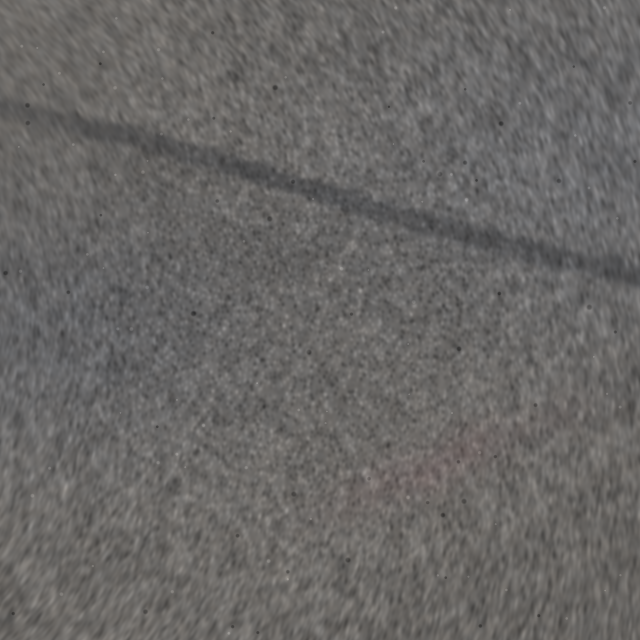
This texture is drawn by a three.js fragment shader. Its source:

```glsl
// Worn grey asphalt with smeared grain, a dark diagonal seam and a faint reddish stain.
varying vec2 vUv;

float hash(vec2 p) {
  vec3 q = fract(vec3(p.xyx) * 0.1031);
  q += dot(q, q.yzx + 33.33);
  return fract((q.x + q.y) * q.z);
}

vec2 hash2(vec2 p) {
  return vec2(hash(p + 17.3), hash(p + 71.9));
}

float valueNoise(vec2 p) {
  vec2 cell = floor(p);
  vec2 f = fract(p);
  f = f * f * (3.0 - 2.0 * f);
  float low = mix(hash(cell), hash(cell + vec2(1.0, 0.0)), f.x);
  float high = mix(hash(cell + vec2(0.0, 1.0)), hash(cell + 1.0), f.x);
  return mix(low, high, f.y);
}

// Signed cloud noise, centred on zero
float clouds(vec2 p) {
  float sum = 0.0;
  float weight = 0.5;
  for (int i = 0; i < 4; i++) {
    sum += weight * (valueNoise(p) - 0.5);
    p = mat2(0.8, 0.6, -0.6, 0.8) * p * 2.0 + 5.7;
    weight *= 0.5;
  }
  return sum;
}

// Sum of oriented soft grains, scaled to unit variance
float grain(vec2 p, vec2 along, float stretch) {
  vec2 cell = floor(p);
  vec2 across = vec2(-along.y, along.x);
  vec2 radius = vec2(0.36 * stretch, 0.36);
  float sum = 0.0;
  for (int y = -2; y <= 2; y++) {
    for (int x = -2; x <= 2; x++) {
      vec2 id = cell + vec2(float(x), float(y));
      vec2 d = p - id - hash2(id);
      vec2 local = vec2(dot(d, along), dot(d, across)) / radius;
      sum += (2.0 * hash(id + 5.1) - 1.0) * exp(-0.5 * dot(local, local));
    }
  }
  return sum / sqrt(1.05 * radius.x * radius.y);
}

// Sparse round specks, one candidate per cell
float specks(vec2 p, float density) {
  vec2 id = floor(p);
  vec2 centre = 0.25 + 0.5 * hash2(id);
  float size = mix(0.09, 0.2, hash(id + 9.4));
  float present = step(1.0 - density, hash(id + 41.0));
  return present * (1.0 - smoothstep(size * 0.3, size, length(fract(p) - centre)));
}

float softSpot(vec2 p, vec2 centre, vec2 radius) {
  vec2 d = (p - centre) / radius;
  return exp(-dot(d, d));
}

void main() {
  vec2 uv = vUv;

  // Grain direction turns across the surface; smearing grows toward the edges
  float angle = mix(mix(0.85, 2.4, uv.y), mix(1.5, 1.95, uv.y), uv.x);
  vec2 along = vec2(cos(angle), sin(angle));
  float stretch = 1.2 + 1.6 * smoothstep(0.15, 0.7, length(uv - vec2(0.48, 0.5)));
  float fine = grain(uv * 165.0, along, stretch);
  float coarse = grain(uv * 72.0 + 31.0, along, stretch);
  float blurred = softSpot(uv, vec2(0.0, 0.9), vec2(0.25, 0.35));
  float texture = (0.032 * fine + 0.014 * coarse) * (1.0 - 0.4 * blurred);

  // Broad light and dark areas
  float shade = 0.406 + 0.04 * clouds(uv * 5.0) + 0.03 * clouds(uv * 17.0 + 8.0);
  shade -= 0.028 * softSpot(uv, vec2(0.12, 0.48), vec2(0.3, 0.2));
  shade += 0.02 * softSpot(uv, vec2(0.3, 0.2), vec2(0.45, 0.16));
  shade += 0.014 * softSpot(uv, vec2(0.2, 0.95), vec2(0.4, 0.15));
  shade -= 0.015 * softSpot(uv, vec2(0.85, 0.08), vec2(0.3, 0.14));

  // Dark seam with a ragged, soft outline
  float seamY = 0.833 - 0.265 * uv.x + 0.006 * sin(6.283 * uv.x);
  float offset = uv.y - seamY + 0.012 * clouds(uv * 34.0) + 0.0015 * coarse;
  float seam = 1.0 - smoothstep(0.007, 0.026, abs(offset));
  seam *= mix(0.65, 1.0, smoothstep(0.0, 0.3, uv.x)) * (1.0 + 0.5 * clouds(uv * 14.0));
  shade += texture * (1.0 - 0.3 * seam) - 0.082 * seam;

  // Dark pits and pale chips
  shade -= 0.13 * specks(uv * 34.0, 0.05);
  shade += 0.1 * specks(uv * 46.0 + 12.0, 0.035);

  // Warm grey, cooler toward the upper right, the left middle and the seam
  float cool = softSpot(uv, vec2(0.95, 0.75), vec2(0.45, 0.3));
  cool += softSpot(uv, vec2(0.1, 0.48), vec2(0.3, 0.2)) + 0.5 * seam;
  vec3 tint = mix(vec3(1.022, 0.996, 0.965), vec3(0.995, 0.995, 1.01), min(cool, 1.0));
  tint += vec3(0.03, 0.0, -0.03) * clouds(uv * 60.0 + 3.0);
  vec3 color = shade * tint;

  // Faint reddish stain, broken into patches
  float stainLine = uv.y - 0.235 - 0.38 * (uv.x - 0.58);
  float stain = exp(-pow(stainLine / 0.038, 2.0)) * exp(-pow((uv.x - 0.7) / 0.15, 2.0));
  stain *= clamp(0.7 + 2.0 * clouds(uv * 11.0 + 4.0), 0.0, 1.0);
  color += stain * vec3(0.02, -0.018, -0.012);

  gl_FragColor = vec4(color, 1.0);
}
```
